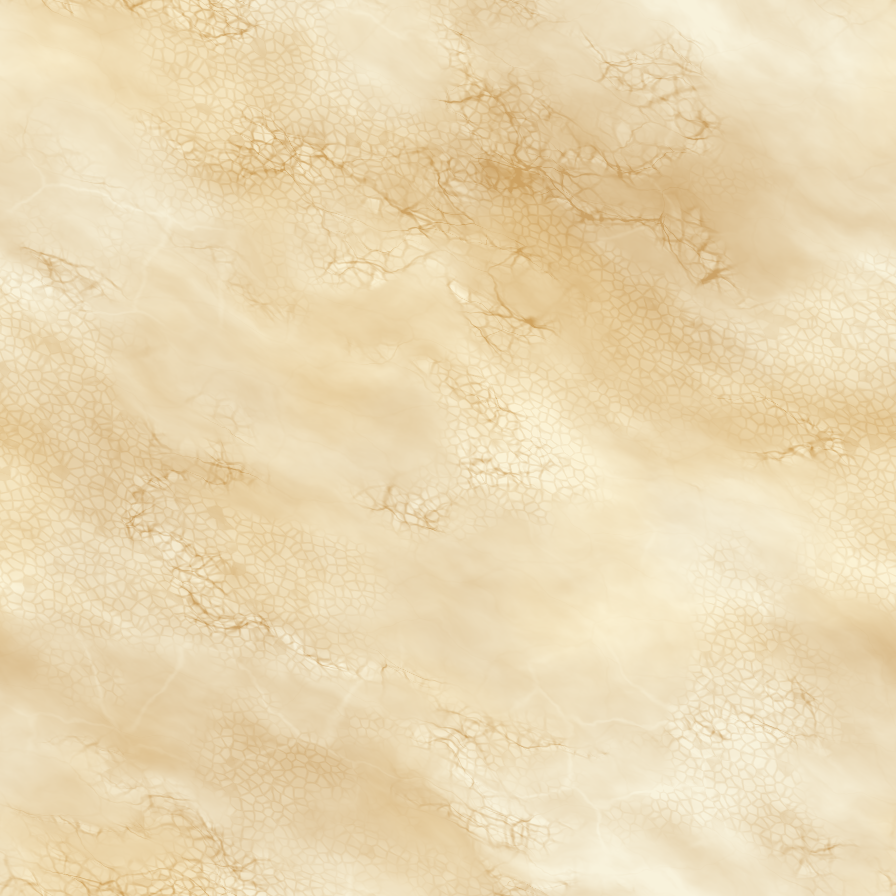
A three.js fragment shader for this texture:

```glsl
// Seamless cream marble: soft drifting clouds, clustered amber cracks, pebbly lace and milky veins.
// Value noise and Voronoi cells live on sheared lattices that wrap at the canvas edges,
// each given as (columns, rows, rows climbed across the width), so layers slant differently.
varying vec2 vUv;

const vec3 AMBER = vec3(0.815, 0.655, 0.41);
const vec3 CREAM = vec3(0.972, 0.934, 0.823);
const vec3 GREY_SHIFT = vec3(-0.014, 0.0, 0.032);
const float BASE_TONE = 0.745;
const float CLOUD_CONTRAST = 0.9;
const float STREAK_CONTRAST = 0.42;
const float SHADOW_DEPTH = 0.19;
const float MOTTLE_CONTRAST = 0.17;
const float CRACK_DEPTH = 0.42;
const float VEIN_DEPTH = 0.26;
const float LACE_DEPTH = 0.26;
const float FROTH_DEPTH = 0.2;
const float MILK_GAIN = 0.1;
const vec3 CLOUD_CELLS = vec3(3.0, 6.0, 1.0);
const vec3 STREAK_CELLS = vec3(5.0, 22.0, 13.0);
const vec3 BAND_CELLS = vec3(3.0, 7.0, 2.0);
const vec3 MOTTLE_CELLS = vec3(36.0, 58.0, 22.0);
const vec3 STONE_CELLS = vec3(9.0, 18.0, 5.0);
const vec3 CHIP_CELLS = vec3(20.0, 38.0, 14.0);
const vec3 LACE_CELLS = vec3(42.0, 54.0, 16.0);
const vec3 FROTH_CELLS = vec3(88.0, 104.0, 26.0);
const vec3 MILK_CELLS = vec3(8.0, 11.0, 3.0);

float hash(vec2 c, float seed) {
  vec3 h = fract((c.xyx + seed * 17.3) * 0.1031);
  h += dot(h, h.yzx + 33.33);
  return fract((h.x + h.y) * h.z);
}

// Sheared lattice: coordinates, and cell indices folded into one tile
vec2 lattice(vec2 uv, vec3 cells) {
  return vec2(cells.x * uv.x, cells.y * uv.y + cells.z * uv.x);
}

vec2 wrapCell(vec2 c, vec3 cells) {
  float turns = floor(c.x / cells.x);
  return vec2(c.x - turns * cells.x, mod(c.y - turns * cells.z, cells.y));
}

float noise(vec2 uv, vec3 cells, float seed) {
  vec2 p = lattice(uv, cells) + seed * vec2(0.37, 0.73);
  vec2 c = floor(p);
  vec2 f = p - c;
  f = f * f * f * (f * (f * 6.0 - 15.0) + 10.0);
  float a = hash(wrapCell(c, cells), seed);
  float b = hash(wrapCell(c + vec2(1.0, 0.0), cells), seed);
  float d = hash(wrapCell(c + vec2(0.0, 1.0), cells), seed);
  float e = hash(wrapCell(c + vec2(1.0, 1.0), cells), seed);
  return mix(mix(a, b, f.x), mix(d, e, f.x), f.y);
}

float fbm(vec2 uv, vec3 cells, float seed) {
  float sum = 0.0;
  float gain = 0.516;
  for (int i = 0; i < 5; i++) {
    sum += gain * noise(uv, cells, seed);
    cells *= 2.0;
    gain *= 0.5;
    seed += 1.7;
  }
  return sum;
}

// x: gap to the nearest cell border, y: random value of the cell
vec2 voronoi(vec2 uv, vec3 cells, float seed) {
  vec2 p = lattice(uv, cells);
  vec3 best = vec3(9.0, 9.0, 0.0);
  for (int k = 0; k < 9; k++) {
    vec2 cell = floor(p) + vec2(mod(float(k), 3.0), floor(float(k) / 3.0)) - 1.0;
    vec2 key = wrapCell(cell, cells);
    float jitter = hash(key, seed);
    float d = length(cell + vec2(jitter, hash(key, seed + 3.1)) - p);
    best.y = min(best.y, max(best.x, d));
    if (d < best.x) best.xz = vec2(d, fract(jitter * 7.13 + 0.29));
  }
  return vec2(best.y - best.x, best.z);
}

void main() {
  // Broad warp for clouds, fine warp for cracks
  vec2 bend = vec2(fbm(vUv, vec3(4.0, 4.0, 1.0), 1.0), fbm(vUv, vec3(4.0, 4.0, 0.0), 2.0)) - 0.5;
  vec2 p = vUv + 0.13 * bend;
  vec3 rippleCells = vec3(18.0, 24.0, 6.0);
  vec2 ripple = vec2(fbm(vUv, rippleCells, 3.0), fbm(vUv, rippleCells, 4.0)) - 0.5;
  vec2 q = vUv + 0.05 * bend + 0.03 * ripple;

  // Clouds, slanted streaks, deeper shadows and mottling
  float tone = BASE_TONE + CLOUD_CONTRAST * (fbm(p, CLOUD_CELLS, 5.0) - 0.5);
  float streaky = smoothstep(0.35, 0.65, noise(vUv, vec3(2.0, 3.0, 0.0), 18.0));
  tone += STREAK_CONTRAST * streaky * (fbm(p, STREAK_CELLS, 6.0) - 0.5);
  tone -= SHADOW_DEPTH * smoothstep(0.52, 0.78, fbm(p, vec3(2.0, 4.0, 1.0), 7.0));
  tone += MOTTLE_CONTRAST * (fbm(q, MOTTLE_CELLS, 19.0) - 0.5);

  // Winding bands that gather the cracks, with a thin vein along their spine
  float drift = (fbm(q + 0.05 * bend, BAND_CELLS, 8.0) - 0.5) / 0.06;
  float patches = smoothstep(0.42, 0.58, fbm(p, vec3(5.0, 9.0, 2.0), 9.0));
  float band = exp(-drift * drift) * patches;
  float pinch = noise(q, vec3(24.0, 36.0, 8.0), 11.0);
  tone -= VEIN_DEPTH * patches * pinch * (1.0 - smoothstep(0.0, 0.16, abs(drift)));

  // Stones and chips with amber cracks between them
  vec2 stone = voronoi(q, STONE_CELLS, 10.0);
  float crack = 1.0 - smoothstep(0.0, mix(0.02, 0.1, pinch), stone.x);
  float chip = 1.0 - smoothstep(0.0, mix(0.02, 0.17, pinch), voronoi(q, CHIP_CELLS, 20.0).x);
  tone += 0.1 * (stone.y - 0.5) * smoothstep(0.0, 0.3, stone.x) * (0.3 + band);
  tone -= CRACK_DEPTH * (crack * (band + 0.07) + 0.65 * chip * band * band);

  // Pebbly lace with a few pale pebbles, then fine froth
  vec2 lace = voronoi(vUv + 0.016 * ripple, LACE_CELLS, 12.0);
  float pebble = smoothstep(0.02, 0.24, lace.x);
  tone += LACE_DEPTH * band * (pebble - 0.7 + 0.6 * smoothstep(0.86, 0.92, lace.y) * pebble);
  float froth = smoothstep(0.5, 0.66, fbm(p, vec3(4.0, 6.0, 1.0), 13.0)) + 0.6 * band;
  vec2 grain = voronoi(vUv + 0.01 * ripple, FROTH_CELLS, 14.0);
  tone += FROTH_DEPTH * froth * (smoothstep(0.0, 0.36, grain.x) - 0.62 + 0.3 * (grain.y - 0.5));

  // Milky veins in the greyer regions
  float grey = smoothstep(0.36, 0.66, fbm(p, vec3(3.0, 4.0, 1.0), 15.0));
  float milk = 1.0 - smoothstep(0.0, 0.07, voronoi(q, MILK_CELLS, 16.0).x);
  tone += MILK_GAIN * milk * grey * smoothstep(0.42, 0.58, fbm(p, vec3(4.0, 6.0, 1.0), 17.0));

  vec3 color = mix(AMBER, CREAM, clamp(tone, -0.05, 1.05));
  gl_FragColor = vec4(color + GREY_SHIFT * (grey - 0.5), 1.0);
}
```
